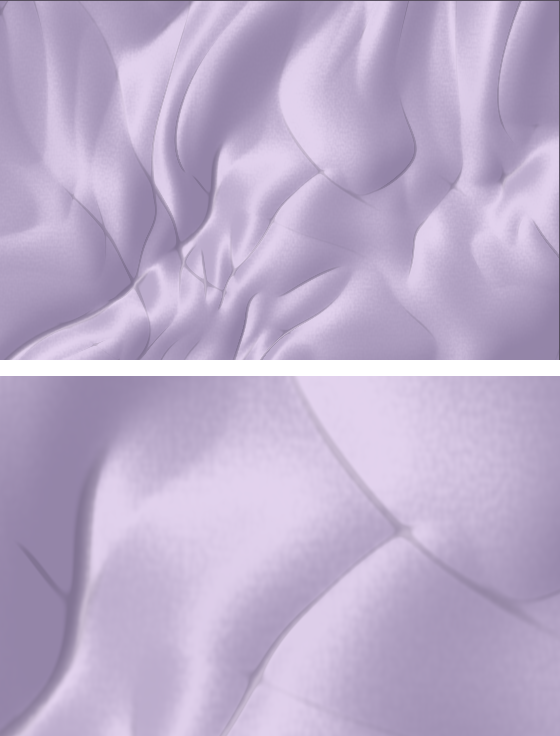
Top, the full canvas; bottom, a detail of the centre.
Reproduce this texture procedurally as a Shadertoy shader.

```glsl
#define FOLD_SCALE 1.75
#define FOLD_DEPTH 0.62
#define FOLD_STRETCH 0.42
#define WARP 0.36
#define CREASE_SOFTNESS 0.0007
#define SHEEN_SLOPE 0.55
#define SHEEN_WIDTH 0.32
#define WEAVE 0.07
#define SHADOW_COLOR vec3(0.58, 0.52, 0.66)
#define CLOTH_COLOR vec3(0.735, 0.675, 0.80)
#define SHEEN_COLOR vec3(0.885, 0.825, 0.93)
#define EDGE_COLOR vec3(0.33, 0.30, 0.36)

vec2 randomGradient(vec2 cell) {
    float angle = 6.2832 * fract(sin(dot(cell, vec2(127.1, 311.7))) * 43758.5);
    return vec2(cos(angle), sin(angle));
}

float gradientNoise(vec2 p) {
    vec2 i = floor(p), f = fract(p);
    vec2 u = f * f * f * (f * (f * 6.0 - 15.0) + 10.0);
    vec2 e = vec2(1.0, 0.0);
    float a = dot(randomGradient(i), f);
    float b = dot(randomGradient(i + e.xy), f - e.xy);
    float c = dot(randomGradient(i + e.yx), f - e.yx);
    float d = dot(randomGradient(i + e.xx), f - e.xx);
    return mix(mix(a, b, u.x), mix(c, d, u.x), u.y);
}

vec2 noisePair(vec2 p) {
    return vec2(gradientNoise(p + 7.3), gradientNoise(p + 31.7));
}

mat2 rotation(float angle) {
    float c = cos(angle), s = sin(angle);
    return mat2(c, s, -s, c);
}

// Cloth height: warped, stretched ridges with pinched valleys
float clothHeight(vec2 p) {
    vec2 q = p + WARP * noisePair(p * 1.3);
    q += 0.3 * WARP * noisePair(q * 2.9);
    float bunching = smoothstep(-0.3, 0.3, gradientNoise(p * 1.6 + 53.0));
    float height = 0.0, scale = FOLD_SCALE, depth = FOLD_DEPTH;
    for (int i = 0; i < 3; i++) {
        float layer = float(i);
        vec2 r = rotation(0.55 * cos(layer * 2.6)) * q;
        float n = gradientNoise(r * scale * vec2(1.0, FOLD_STRETCH) + 17.0 * layer);
        height += depth * sqrt(n * n + CREASE_SOFTNESS) / scale;
        scale *= 1.85;
        depth *= 0.8 * mix(0.55, 1.0, bunching);
    }
    return height;
}

void mainImage(out vec4 fragColor, in vec2 fragCoord) {
    vec2 p = fragCoord / iResolution.y;
    float aspect = iResolution.x / iResolution.y;

    // Slope and curvature of the cloth
    vec2 e = vec2(0.003, 0.0);
    float center = clothHeight(p);
    float right = clothHeight(p + e.xy), left = clothHeight(p - e.xy);
    float above = clothHeight(p + e.yx), below = clothHeight(p - e.yx);
    vec2 slope = vec2(right - left, above - below) / (2.0 * e.x);
    float curvature = (right + left + above + below - 4.0 * center) / (e.x * e.x);

    // Fine threads glint with the slope
    float threads = gradientNoise(p * vec2(170.0, 110.0))
                  + 0.6 * gradientNoise(p * vec2(60.0, 140.0) + 9.0);
    float facing = dot(slope, normalize(vec2(0.85, -0.5))) + WEAVE * threads;

    // Soft shading, satin sheen and thin dark creases
    vec3 color = mix(SHADOW_COLOR, CLOTH_COLOR, smoothstep(-1.0, 0.6, facing));
    float offset = (facing - SHEEN_SLOPE) / SHEEN_WIDTH;
    float patches = clamp(0.92 + 0.35 * gradientNoise(p * 4.0 + 3.0), 0.0, 1.0);
    color = mix(color, SHEEN_COLOR, patches * exp(-offset * offset));
    color *= 1.0 - 0.12 * smoothstep(25.0, 75.0, curvature);

    // Dark rim along the top and right
    float rim = min(1.0 - p.y, aspect - p.x);
    color = mix(EDGE_COLOR, color, smoothstep(0.001, 0.004, rim));
    fragColor = vec4(color, 1.0);
}
```
